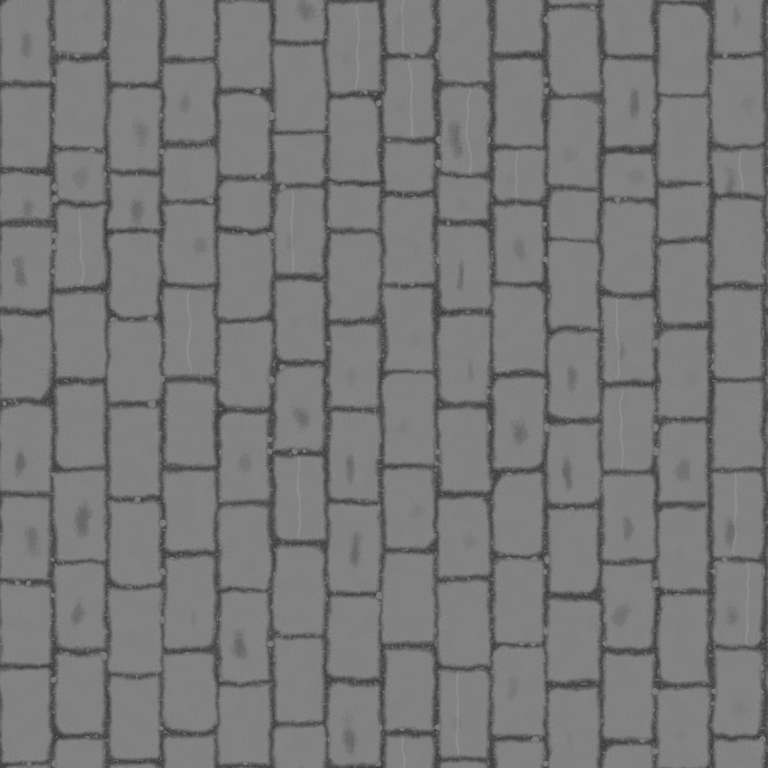
Give the GLSL for this texture map, as a Shadertoy shader.

```glsl
// Worn grey cobblestone paving: staggered columns of upright setts in dark gritty joints.

const float COLUMNS = 14.0;
const float ROWS = 9.0;
const float PITCH = 0.1165;           // height of a regular stone
const float SHORT_ROW = 6.0;          // one course of each column is shorter
const float SHORT_HEIGHT = 1.0 - (ROWS - 1.0) * PITCH;
const float COLUMN_SHIFT = 0.003;
const float STAGGER = 0.41;           // offset of odd columns, in stones
const float PHASE_JITTER = 0.20;
const float JOINT_JITTER = 0.010;
const float HALF_GAP = 0.0034;
const float EDGE_SOFTNESS = 0.0043;
const float EDGE_WOBBLE = 0.0040;
const float STONE_GREY = 0.505;
const float MORTAR_GREY = 0.285;
const float STAIN_CHANCE = 0.5;
const float STAIN_DEPTH = 0.11;
const float CRACK_CHANCE = 0.10;
const float PEBBLE_GRID = 64.0;
const float PEBBLE_CHANCE = 0.13;

vec2 hash2(vec2 p) {
    vec3 q = fract(p.xyx * vec3(0.1031, 0.1030, 0.0973));
    q += dot(q, q.yzx + 33.33);
    return fract((q.xx + q.yz) * q.zy);
}

float cornerDot(vec2 cell, vec2 offset, vec2 f, float period) {
    float a = 6.2832 * hash2(mod(cell + offset, period) + period).x;
    return dot(vec2(cos(a), sin(a)), f - offset);
}

// Gradient noise that tiles over the unit square, about -0.7 to 0.7
float noise(vec2 uv, float period) {
    vec2 p = uv * period, i = floor(p), f = p - i;
    vec2 w = f * f * f * (f * (f * 6.0 - 15.0) + 10.0);
    float low = mix(cornerDot(i, vec2(0, 0), f, period), cornerDot(i, vec2(1, 0), f, period), w.x);
    float high = mix(cornerDot(i, vec2(0, 1), f, period), cornerDot(i, vec2(1, 1), f, period), w.x);
    return mix(low, high, w.y);
}

float columnPhase(float column) {
    float c = mod(column, COLUMNS);
    return STAGGER * mod(c, 2.0) + PHASE_JITTER * (hash2(vec2(c, 71.0)).x - 0.5);
}

// Height of the joint below a given stone
float jointHeight(float column, float row) {
    float r = mod(row, ROWS);
    float y = (r + columnPhase(column)) * PITCH + floor(row / ROWS);
    y -= step(SHORT_ROW + 0.5, r) * (PITCH - SHORT_HEIGHT);
    return y + JOINT_JITTER * (hash2(vec2(mod(column, COLUMNS), r + 20.0)).x - 0.5);
}

// Slightly tilted box whose four corners are worn by different amounts
float stoneDistance(vec2 p, vec2 halfSize, vec2 id) {
    float tilt = 0.045 * (hash2(id + 130.0).x - 0.5);
    p += tilt * vec2(-p.y, p.x);
    float wear = hash2(id * 3.0 + step(0.0, p) * vec2(17.0, 41.0) + 5.0).y;
    float radius = mix(0.004, 0.020, wear * wear * wear * wear);
    vec2 q = abs(p) - halfSize + radius;
    return min(max(q.x, q.y), 0.0) + length(max(q, 0.0)) - radius;
}

void mainImage(out vec4 fragColor, in vec2 fragCoord) {
    vec2 uv = fragCoord / iResolution.y;
    float pixel = 1.0 / iResolution.y;

    // Wavy stone outlines
    vec2 p = uv + vec2(COLUMN_SHIFT, 0.0);
    p += EDGE_WOBBLE * vec2(noise(uv, 21.0), noise(uv + 0.37, 23.0));
    p += 0.0030 * vec2(noise(uv + 0.21, 58.0), noise(uv + 0.63, 61.0));

    // Nearest stone
    float d = 1.0;
    vec2 local = vec2(0.0), id = vec2(0.0);
    float column0 = floor(p.x * COLUMNS);
    for (int i = -1; i <= 1; i++) {
        float column = column0 + float(i);
        float row0 = floor(p.y / PITCH - columnPhase(column));
        for (int j = -1; j <= 2; j++) {
            float row = row0 + float(j);
            float bottom = jointHeight(column, row), top = jointHeight(column, row + 1.0);
            vec2 stoneId = mod(vec2(column, row), vec2(COLUMNS, ROWS));
            vec2 q = p - vec2((column + 0.5) / COLUMNS, 0.5 * (bottom + top));
            vec2 inset = HALF_GAP + 0.0026 * (hash2(stoneId + 90.0) - 0.5);
            float s = stoneDistance(q, 0.5 * vec2(1.0 / COLUMNS, top - bottom) - inset, stoneId);
            if (s < d) { d = s; local = q; id = stoneId; }
        }
    }
    d += 0.0016 * noise(uv, 13.0) + 0.0010 * noise(uv + 0.5, 130.0);

    // Stone face: fine grain, pitted rim
    float grain = noise(uv, 256.0);
    float grit = noise(uv + 0.29, 311.0);
    float face = STONE_GREY + 0.012 * grain + 0.010 * noise(uv, 40.0);
    face += 0.050 * grit * smoothstep(-0.016, 0.0, d) * smoothstep(-0.3, 0.4, noise(uv, 16.0));

    // Dark stains on some faces
    vec2 pick = hash2(id + 210.0), shape = hash2(id + 310.0);
    vec2 stain = (local - (pick.yx - 0.5) * vec2(0.024, 0.040)) / mix(vec2(0.006, 0.010), vec2(0.012, 0.024), shape);
    float spread = length(stain) + 0.7 * noise(uv, 47.0) + 0.25 * grain;
    face -= step(pick.x, STAIN_CHANCE) * STAIN_DEPTH * shape.y * (1.0 - smoothstep(0.2, 1.25, spread));

    // Pale hairline cracks
    float crack = abs(local.x - 0.03 * (shape.x - 0.5) + 0.004 * noise(uv, 30.0));
    face += step(pick.y, CRACK_CHANCE) * 0.04 * (1.0 - smoothstep(0.0004, 0.0004 + 1.5 * pixel, crack));

    // Gritty mortar with loose pebbles
    float mortar = MORTAR_GREY + 0.06 * grit + 0.035 * grain + 0.05 * noise(uv + 0.11, 19.0);
    mortar += 0.13 * smoothstep(0.22, 0.5, noise(uv + 0.73, 190.0));
    vec2 cell = floor(uv * PEBBLE_GRID), seed = hash2(cell + 400.0);
    vec2 toPebble = fract(uv * PEBBLE_GRID) - mix(vec2(0.35), vec2(0.65), seed.yx);
    float pebble = length(toPebble) - mix(0.16, 0.32, seed.y) + 0.15 * noise(uv, 120.0);
    float pebbleMask = step(seed.x, PEBBLE_CHANCE) * (1.0 - smoothstep(-0.08, 0.08, pebble));

    float softness = max(EDGE_SOFTNESS, pixel);
    float grey = mix(face, mortar, smoothstep(-softness, softness, d));
    grey = mix(grey, STONE_GREY - 0.02 + 0.03 * grain, pebbleMask * smoothstep(-0.003, 0.001, d));
    fragColor = vec4(vec3(grey), 1.0);
}
```
